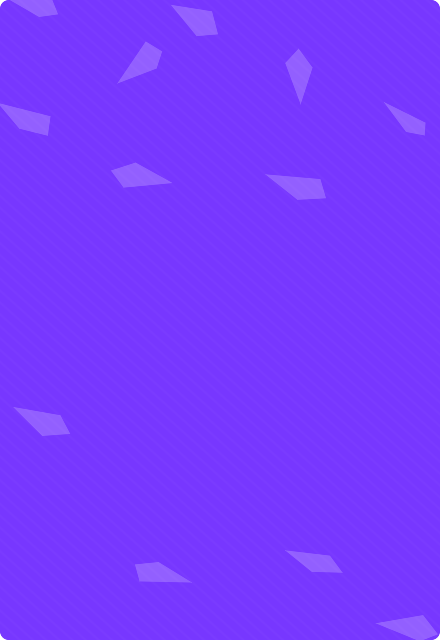
Give the GLSL for this background, as a Shadertoy shader.

```glsl
// Violet card with faint diagonal pinstripes and pale translucent shards.
// Shards are jittered quadrilaterals set in paired rows near the top and bottom;
// the middle stays empty, and the card corners are rounded over white.

const vec3 VIOLET = vec3(0.467, 0.215, 1.0);
const vec3 WHITE = vec3(1.0);
const float SHARD_ALPHA = 0.2;
const float STRIPE_ALPHA = 0.022;
const float STRIPE_PERIOD = 0.02;
const float CORNER_RADIUS = 0.02;

// Two random values in 0..1
vec2 hash22(vec2 p) {
    vec3 q = fract(p.xyx * vec3(0.1031, 0.1030, 0.0973));
    q += dot(q, q.yzx + 33.33);
    return fract((q.xx + q.yz) * q.zy);
}

vec2 rotate(vec2 p, float angle) {
    float c = cos(angle), s = sin(angle);
    return vec2(c * p.x - s * p.y, s * p.x + c * p.y);
}

float coverage(float dist, float pixel) {
    return 1.0 - smoothstep(-0.5 * pixel, 0.5 * pixel, dist);
}

// Signed distance to a quadrilateral, convex or dented
float quadDistance(vec2 p, vec2 v[4]) {
    float d = dot(p - v[0], p - v[0]);
    float side = 1.0;
    for (int i = 0, j = 3; i < 4; j = i, i++) {
        vec2 e = v[j] - v[i], w = p - v[i];
        vec2 b = w - e * clamp(dot(w, e) / dot(e, e), 0.0, 1.0);
        d = min(d, dot(b, b));
        bvec3 c = bvec3(p.y >= v[i].y, p.y < v[j].y, e.x * w.y > e.y * w.x);
        if (all(c) || all(not(c))) side = -side;
    }
    return side * sqrt(d);
}

float roundedBox(vec2 p, vec2 halfSize, float radius) {
    vec2 q = abs(p) - halfSize + radius;
    return length(max(q, 0.0)) + min(max(q.x, q.y), 0.0) - radius;
}

// Kite with a long tip; every corner is nudged at random
float shard(vec2 p, vec2 seed) {
    vec2 v[4] = vec2[4](vec2(-0.078, 0.0), vec2(0.024, 0.030),
                        vec2(0.060, -0.004), vec2(0.004, -0.028));
    for (int i = 0; i < 4; i++)
        v[i] += (hash22(seed + float(i) * 7.3) - 0.5) * vec2(0.026, 0.018);

    // Most shards lean down to the right; some are turned end for end
    vec2 turn = hash22(seed + 41.7);
    float spread = 2.0 * turn.x - 1.0;
    float angle = -0.35 + 1.2 * spread * spread * spread;
    if (turn.y > 0.65) angle += 3.14159;
    return quadDistance(rotate(p, -angle), v);
}

// Shard centre as x and depth below the top edge
vec2 shardSlot(float row, float side) {
    float middle = row < 0.5 ? 0.26 : 0.52;
    float reach = mod(row, 3.0) > 1.5 ? 0.42 : 0.19;
    float depth = 0.03 + 0.125 * row;
    if (row > 3.5) depth = row < 4.5 ? 1.29 : 1.2 + 0.23 * side;
    vec2 jitter = hash22(vec2(row * 3.1 + 5.0, side * 2.7 + 11.0)) - 0.5;
    return vec2(middle + reach * side, depth) + jitter * vec2(0.07, 0.045);
}

float shardMask(vec2 p, float height, float pixel) {
    float mask = 0.0;
    for (int i = 0; i < 12; i++) {
        float row = float(i / 2), side = float(i % 2) * 2.0 - 1.0;
        vec2 slot = shardSlot(row, side);
        vec2 centre = vec2(slot.x, height - slot.y);
        float d = shard(p - centre, vec2(float(i) * 13.7 + 2.0, row + 19.0));
        mask = max(mask, coverage(d, pixel));
    }
    return mask;
}

// Thin soft lines falling from left to right
float pinstripes(vec2 p, float pixel) {
    float across = dot(p, vec2(0.669, 0.743));
    float d = abs(fract(across / STRIPE_PERIOD) - 0.5) * STRIPE_PERIOD;
    return coverage(d - 0.0025, 2.0 * pixel);
}

void mainImage(out vec4 fragColor, in vec2 fragCoord) {
    float pixel = 1.0 / iResolution.x;
    vec2 p = fragCoord * pixel;
    vec2 size = vec2(1.0, iResolution.y * pixel);

    vec3 colour = mix(VIOLET, WHITE, STRIPE_ALPHA * pinstripes(p, pixel));
    colour = mix(colour, WHITE, SHARD_ALPHA * shardMask(p, size.y, pixel));

    // Rounded card edge
    float card = roundedBox(p - 0.5 * size, 0.5 * size, CORNER_RADIUS);
    colour = mix(WHITE, colour, coverage(card, pixel));
    fragColor = vec4(colour, 1.0);
}
```
